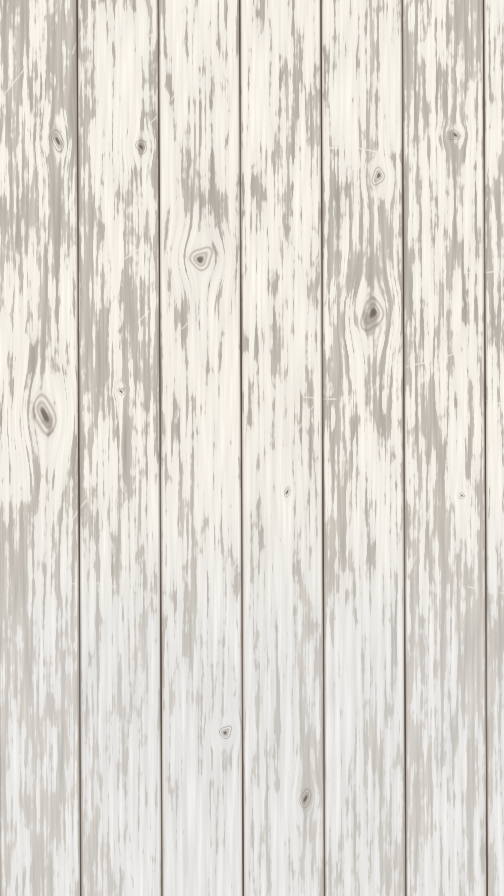
Reproduce this texture procedurally as a Shadertoy shader.

```glsl
const float PLANK_WIDTH = 0.1613;
const float FIRST_SEAM = 0.160;
const float SEAM_TILT = 0.004;
const float SEAM_HALF = 0.0015;
const float SEAM_SHADE = 0.0045;
const int SCRATCHES = 22;
const vec3 WARM_PAINT = vec3(0.955, 0.938, 0.900);
const vec3 COOL_PAINT = vec3(0.905, 0.900, 0.890);
const vec3 BARE_WOOD = vec3(0.765, 0.738, 0.700);
const vec3 KNOT_BROWN = vec3(0.56, 0.51, 0.46);
const vec3 SEAM_DARK = vec3(0.35, 0.31, 0.28);

vec2 hash2(vec2 c) {
    vec3 q = fract(c.xyx * vec3(0.1031, 0.1030, 0.0973));
    q += dot(q, q.yzx + 33.33);
    return fract((q.xx + q.yz) * q.zy);
}

// Distance to the nearest jittered cell point
float cellular(vec2 p) {
    vec2 cell = floor(p), f = p - cell;
    float nearest = 4.0;
    for (int j = -1; j <= 1; j++)
        for (int i = -1; i <= 1; i++) {
            vec2 o = vec2(i, j);
            vec2 d = o + hash2(cell + o + 50.0) - f;
            nearest = min(nearest, dot(d, d));
        }
    return sqrt(nearest);
}

float layered(vec2 p, int octaves) {
    float sum = 0.0, weight = 0.5, total = 0.0;
    for (int i = 0; i < octaves; i++) {
        sum += weight * cellular(p);
        total += weight;
        weight *= 0.6;
        p = p * 2.03 + 17.3;
    }
    return sum / total;
}

// Position (xy) and radii (zw) of a knot in a plank
vec4 knotShape(float id, float n) {
    float phase = 1.65 * id - 0.34 + 0.5 * cos(1.5708 * id) + 1.6 * n;
    float y = 0.85 + 0.66 * sin(phase);
    float u = 0.66 + 0.14 * sin(id * 2.6 - 0.6 + n * 3.0);
    float size = (0.021 + 0.007 * cos(3.1416 * id)) * (1.0 - 0.45 * n);
    float x = FIRST_SEAM - SEAM_TILT * y + (id - 1.0 + u) * PLANK_WIDTH;
    return vec4(x, y, size, size * (1.35 + 0.4 * cos(id * 1.9)));
}

float segmentDistance(vec2 p, vec2 a, vec2 b) {
    vec2 ab = b - a;
    return length(p - a - ab * clamp(dot(p - a, ab) / dot(ab, ab), 0.0, 1.0));
}

void mainImage(out vec4 fragColor, in vec2 fragCoord) {
    float pixel = 1.0 / iResolution.x;
    vec2 p = fragCoord * pixel;

    // Planks
    float u = (p.x - FIRST_SEAM + SEAM_TILT * p.y) / PLANK_WIDTH + 1.0;
    float id = floor(u);
    float seam = abs(u - floor(u + 0.5)) * PLANK_WIDTH;

    // Knots push the grain aside
    float grainX = p.x, rings = 0.0, core = 0.0, halo = 0.0;
    for (int n = 0; n < 2; n++) {
        vec4 knot = knotShape(id, float(n));
        vec2 q = (p - knot.xy) / knot.zw;
        float d = length(q + 0.12 * sin(q.yx * 4.0 + id));
        grainX -= (p.x - knot.x) * 0.8 * exp(-0.35 * dot(q, q));
        float inside = 1.0 - smoothstep(0.7, 1.1, d);
        rings += inside * (0.4 + 0.35 * sin(d * 19.0));
        core += 1.0 - smoothstep(0.12, 0.38, d);
        halo += exp(-2.0 * (d - 1.4) * (d - 1.4));
    }

    // Worn paint: long streaks, flakes and fine fibres
    vec2 g = vec2(grainX, p.y) + vec2(id * 3.7, id * 5.1);
    float streak = layered(g * vec2(17.0, 1.8), 3);
    float flake = layered(g * vec2(46.0, 17.0), 3);
    float fibre = layered(g * vec2(95.0, 4.5), 2);
    float wear = (0.42 * streak + 0.33 * flake + 0.40 * fibre - 0.53) / 0.085;
    wear += 0.45 * cos(id * 1.2566) + 0.4 * sin(p.y * 5.0 + id * 2.3);
    wear += 0.35 * exp(-seam * 90.0) - 0.6 * min(halo, 1.0);
    float upper = smoothstep(0.35, 1.0, p.y);
    float bare = smoothstep(-0.35, 0.75, wear) * mix(0.55, 0.95, upper);

    // Light scratches
    float scratch = 0.0;
    for (int i = 0; i < SCRATCHES; i++) {
        vec2 r = hash2(vec2(i, 3.0)), s = hash2(vec2(i, 11.0));
        vec2 start = vec2(r.x, 0.5 + 1.25 * r.y);
        float angle = 1.6 * s.x - 0.4;
        vec2 end = start + (0.03 + 0.09 * s.y) * vec2(cos(angle), sin(angle));
        float d = segmentDistance(p + 0.002 * sin(p.yx * 60.0), start, end);
        scratch = max(scratch, 1.0 - smoothstep(0.0005, 0.001 + pixel, d));
    }
    bare *= 1.0 - 0.7 * scratch * smoothstep(0.25, 0.5, flake);

    // Colour and grain
    vec3 paint = mix(COOL_PAINT, WARM_PAINT, upper);
    paint *= 1.0 - 0.12 * (fibre - 0.42) - 0.08 * (streak - 0.42);
    float lines = sin(grainX * 310.0 + 4.0 * sin(p.y * 2.3 + id) + id * 2.0);
    vec3 wood = BARE_WOOD * (1.0 + 0.025 * lines - 0.28 * (fibre - 0.45));
    vec3 color = mix(paint, wood, bare);
    color *= 1.0 - 0.018 * lines * (1.0 - upper);
    color = mix(color, KNOT_BROWN, clamp(0.55 * rings, 0.0, 0.6));
    color = mix(color, SEAM_DARK, 0.65 * min(core, 1.0));

    // Seams with a soft shaded edge
    float depth = 0.85 + 0.15 * sin(p.y * 7.0 + floor(u + 0.5) * 2.4);
    float shade = 1.0 - smoothstep(SEAM_HALF, SEAM_SHADE + pixel, seam);
    float gap = 1.0 - smoothstep(SEAM_HALF - 0.5 * pixel, SEAM_HALF + 0.5 * pixel, seam);
    color = mix(color, KNOT_BROWN, 0.45 * shade);
    color = mix(color, SEAM_DARK, gap * depth);
    fragColor = vec4(color, 1.0);
}
```
